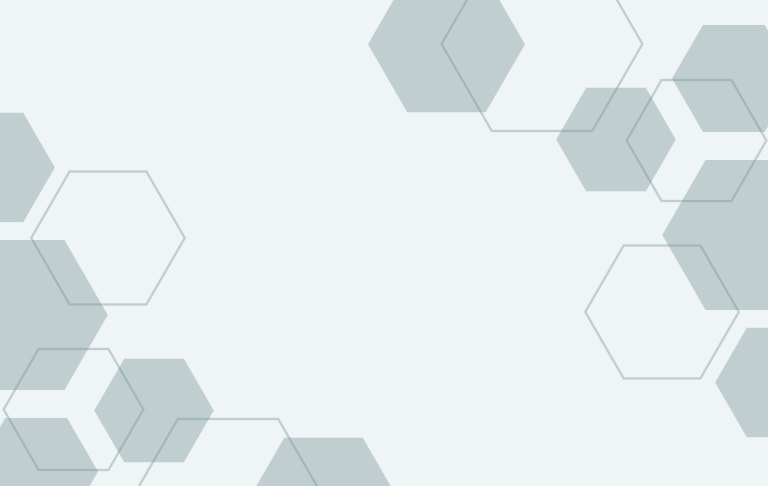
Write a WebGL 2 fragment shader that draws this background.

```glsl
#version 300 es
precision highp float;
// Two clusters of translucent flat-topped hexagons on a pale ground.
// One cluster is listed as centre and apothem; the other is its half turn
// about a pivot. Solid and outlined shapes share one ink, so overlaps darken.
uniform vec2 u_resolution;
out vec4 fragColor;

// Signed distance to a flat-topped hexagon, by its nearest side
float hexagon(vec2 p, float apothem) {
    p = abs(p);
    return max(p.y, dot(p, vec2(0.8660254, 0.5))) - apothem;
}

// Antialiased coverage of the region where the distance is negative
float coverage(float dist) {
    return clamp(0.5 - dist * u_resolution.y, 0.0, 1.0);
}

void main() {
    // Canvas height is one unit; positions are relative to the pivot
    vec2 p = gl_FragCoord.xy / u_resolution.y - vec2(0.7922, 0.4342);

    // Centre x, centre y, apothem
    const vec3 solids[5] = vec3[5](
        vec3(0.1265, 0.4747, 0.1399),
        vec3(0.4753, 0.2788, 0.1065),
        vec3(0.7177, 0.4043, 0.1101),
        vec3(0.7486, 0.0823, 0.1543),
        vec3(0.8093, -0.2212, 0.1126));
    const vec3 outlines[3] = vec3[3](
        vec3(0.3230, 0.4753, 0.1790),
        vec3(0.6409, 0.2767, 0.1245),
        vec3(0.5700, -0.0761, 0.1368));

    vec3 ink = vec3(0.465, 0.577, 0.575);
    vec3 color = vec3(0.937, 0.957, 0.969);

    // Draw the cluster, then its half turn
    for (int turn = 0; turn < 2; turn++) {
        for (int i = 0; i < 5; i++) {
            float dist = hexagon(p - solids[i].xy, solids[i].z);
            color = mix(color, ink, 0.39 * coverage(dist));
        }
        for (int i = 0; i < 3; i++) {
            float dist = abs(hexagon(p - outlines[i].xy, outlines[i].z)) - 0.0024;
            color = mix(color, ink, 0.39 * coverage(dist));
        }
        p = -p;
    }
    fragColor = vec4(color, 1.0);
}
```
